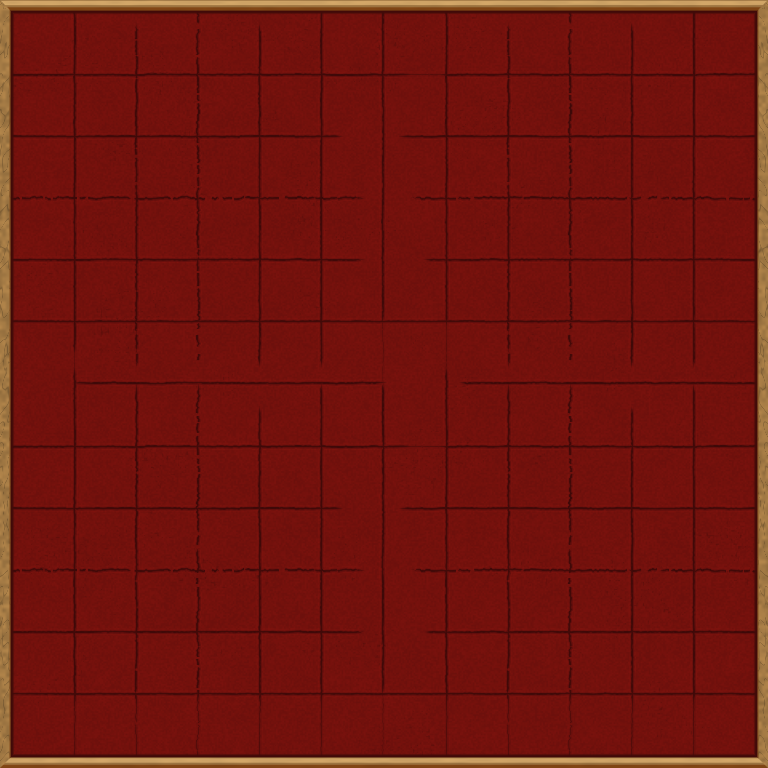
Reproduce this pattern procedurally as a three.js fragment shader.

```glsl
// A dark red board scored into 12 by 12 squares inside a bevelled tan frame.
// Each scored line is a jittered distance to the nearest grid line, thinned by
// gaps that follow a six-square rhythm; value noise adds grain and cracks.
varying vec2 vUv;

float hash(vec2 p) {
  vec3 q = fract(vec3(p.xyx) * 0.1031);
  q += dot(q, q.yzx + 33.33);
  return fract((q.x + q.y) * q.z);
}

float noise(vec2 p) {
  vec2 cell = floor(p), f = fract(p);
  f = f * f * (3.0 - 2.0 * f);
  return mix(mix(hash(cell), hash(cell + vec2(1.0, 0.0)), f.x),
             mix(hash(cell + vec2(0.0, 1.0)), hash(cell + 1.0), f.x), f.y);
}

// 0 between a and b, 1 elsewhere, with tapered ends
float gap(float t, float a, float b) {
  return 1.0 - smoothstep(a - 0.12, a + 0.05, t) * (1.0 - smoothstep(b - 0.05, b + 0.12, t));
}

// How much of a horizontal line survives at t squares from the left
float rowWear(float line, float t) {
  float m = mod(line, 6.0);
  if (m < 0.5) return gap(t, -0.2, 1.0) * gap(t, 6.0, 7.25);
  if (m < 1.5) return mix(0.3, 1.0, gap(t, 6.4, 6.95));
  if (m > 4.5) return 0.9;
  return gap(t, m < 2.5 ? 5.3 : 5.65, 6.28 + 0.2 * (m - 2.0));
}

// How much of a vertical line survives at t squares from the top
float columnWear(float line, float t) {
  float m = mod(line, 6.0);
  float foot = 1.0 - 0.6 * smoothstep(10.95, 11.25, t);
  if (m < 0.5) return max(gap(t, 5.0, 6.0) * gap(t, 11.0, 12.2), 0.18);
  if (m < 1.5) return max(gap(t, line > 6.0 ? 5.05 : 5.5, 5.75) * foot, 0.2);
  float start = m < 2.5 || abs(m - 4.0) < 0.5 ? gap(t, -0.2, 0.2) : 1.0;
  float resume = abs(m - 4.0) < 0.5 ? 6.4 : 6.03;
  return start * gap(t, 5.7, resume) * foot;
}

// x: dark cut, y: soft shadow, z: raised lip, for one family of lines
vec3 groove(float across, float along, bool isRow) {
  float line = floor(across + 0.5);
  if (line < 0.5 || line > 11.5) return vec3(0.0);
  float m = mod(line, 6.0);
  float rough = abs(m - 3.0) < 0.5 ? 1.0 : (abs(m - 2.0) < 0.5 && !isRow ? 0.75 : 0.25);
  vec2 seed = vec2(along, m * 17.3 + (isRow ? 5.0 : 61.0));
  float d = across - line - (line > 6.5 ? 0.012 : -0.0025 * line);
  d += (noise(seed * vec2(5.0, 1.0)) - 0.5) * (0.008 + 0.024 * rough);
  d += (noise(seed * vec2(26.0, 1.0)) - 0.5) * (0.006 + 0.018 * rough);
  float wear = isRow ? rowWear(line, along) : columnWear(line, along);
  float dash = smoothstep(0.12, 0.24, noise(seed * vec2(16.0, 1.0) + 87.0));
  wear *= mix(1.0, dash, smoothstep(0.1, 0.9, rough));
  // Fine chips thin the cut while its shadow stays continuous
  float chips = noise(seed * vec2(31.0, 1.0) + 23.0);
  float weight = wear * (0.45 + 0.3 * chips + 0.25 * noise(seed * vec2(5.0, 1.0) + 9.0));
  float width = 0.005 + 0.011 * weight;
  float cut = 1.0 - smoothstep(width - 0.006, width + 0.007, abs(d));
  float shadow = 1.0 - smoothstep(0.012, 0.04, abs(d - 0.006));
  float lip = 1.0 - smoothstep(0.004, 0.018, abs(abs(d) - 0.045));
  return vec3(cut * sqrt(weight), shadow * wear, lip * wear);
}

void main() {
  vec2 p = vec2(vUv.x, 1.0 - vUv.y);
  vec2 q = (p - 0.0169) / 0.0805;

  // Red ground with fine grain and faint mottling
  float grain = noise(p * 480.0) - 0.5;
  float mottle = noise(p * 45.0) - 0.5;
  vec3 color = vec3(0.45, 0.066, 0.048) * (1.0 + 0.11 * grain + 0.03 * mottle);
  float fleck = smoothstep(0.8, 0.98, noise(p * 340.0 + 70.0)) * smoothstep(0.55, 0.85, noise(p * 20.0));
  color *= 1.0 - 0.12 * fleck;

  // Scored lines
  vec3 score = max(groove(q.y, q.x, true), groove(q.x, q.y, false));
  color += vec3(0.02, 0.003, 0.002) * score.z;
  color = mix(color, vec3(0.355, 0.05, 0.044), 0.75 * score.y);
  color = mix(color, vec3(0.2, 0.03, 0.026), 0.82 * score.x);

  // Shadow where the board meets the frame
  vec2 side = min(p, 1.0 - p);
  float edge = min(side.x, side.y);
  color = mix(vec3(0.25, 0.04, 0.03), color, smoothstep(0.0155, 0.0195, edge));

  // Side rails: rough tan with slanting cracks
  vec2 railUv = vec2(side.x * 130.0, p.y * 75.0 + side.x * 90.0);
  float crack = abs(noise(railUv) - 0.5);
  vec3 rail = vec3(0.65, 0.485, 0.272) * (0.88 + 0.2 * noise(p * 190.0));
  rail *= mix(0.82, 1.0, smoothstep(0.0, 0.06, crack));
  rail = mix(rail, vec3(0.5, 0.27, 0.08), 0.7 * smoothstep(0.011, 0.0135, side.x));

  // Top and bottom rails: smooth bevel with a lit band
  bool isTop = p.y < 0.5;
  float depth = isTop ? side.y : 0.0137 - side.y;
  vec3 bevel = mix(vec3(0.61, 0.45, 0.25), vec3(0.81, 0.64, 0.4),
                   smoothstep(0.0, 0.002, depth) * (1.0 - smoothstep(0.006, 0.0075, depth)));
  bevel = mix(bevel, vec3(0.5, 0.27, 0.08), smoothstep(0.0085, 0.0105, depth));
  bevel *= 0.97 + 0.06 * noise(p * vec2(60.0, 300.0));

  // Mitred corners join the rails
  vec3 frame = mix(rail, bevel, smoothstep(-0.001, 0.001, side.x - side.y));
  color = mix(frame, color, smoothstep(0.013, 0.0146, edge));
  gl_FragColor = vec4(color, 1.0);
}
```
